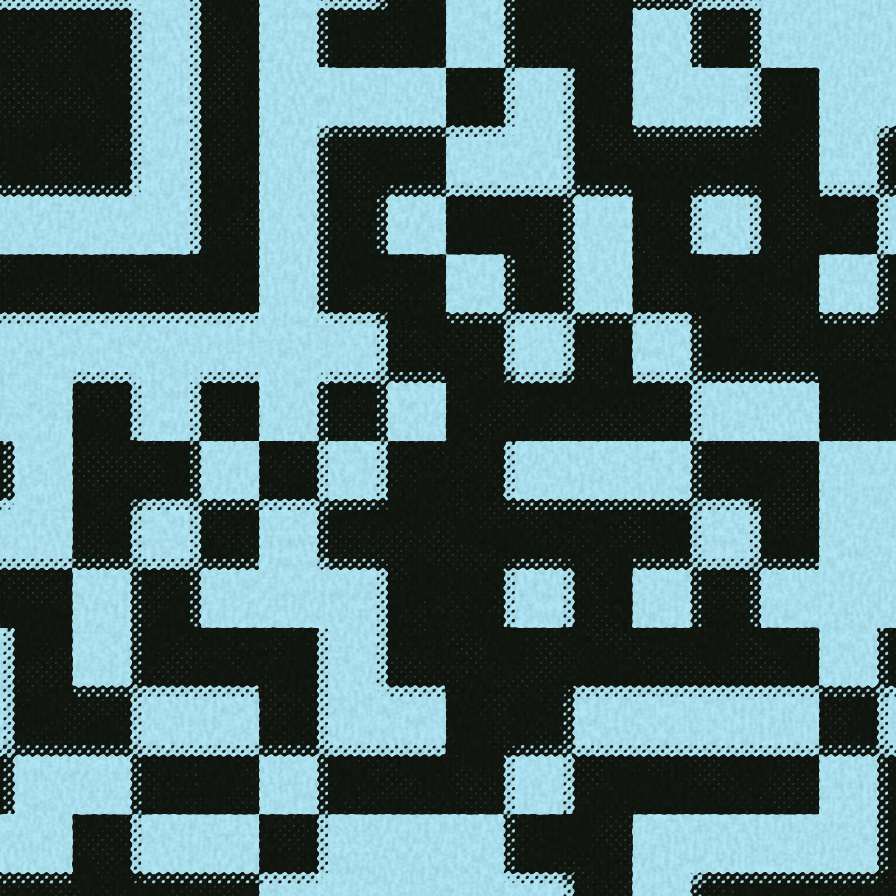
This pattern is drawn by a three.js fragment shader. Its source:

```glsl
// Coarse black and pale blue module code, halftone-printed on grainy paper.
varying vec2 vUv;

const float CELL = 0.06944;                // side of one module
const vec2 ORIGIN = vec2(0.0810, 0.0911);  // corner of module (0, 0)
const float SCAN = 3.0 / 16.0;             // scan pixel, in modules
const float SCREEN = 96.0;                 // halftone periods per canvas
const vec2 FINDER = vec2(-1.0, 11.0);      // centre of the nested square
const float TAU = 6.2831853;

const vec3 INK = vec3(0.055, 0.075, 0.047);
const vec3 INK_WORN = vec3(0.21, 0.26, 0.25);
const vec3 PAPER = vec3(0.68, 0.89, 0.95);
const vec3 PAPER_SHADE = vec3(0.59, 0.78, 0.82);

float hash(vec2 p) {
  vec3 q = fract(vec3(p.xyx) * 0.1031);
  q += dot(q, q.yzx + 33.33);
  return fract((q.x + q.y) * q.z);
}

vec2 gradientAt(vec2 p) {
  float angle = TAU * hash(p + 17.0);
  return vec2(cos(angle), sin(angle));
}

// Gradient noise, roughly -0.7 to 0.7
float noise(vec2 p) {
  vec2 i = floor(p);
  vec2 f = p - i;
  vec2 w = f * f * f * (f * (f * 6.0 - 15.0) + 10.0);
  vec2 e = vec2(1.0, 0.0);
  float a = dot(gradientAt(i), f);
  float b = dot(gradientAt(i + e.xy), f - e.xy);
  float c = dot(gradientAt(i + e.yx), f - e.yx);
  float d = dot(gradientAt(i + e.xx), f - e.xx);
  return mix(mix(a, b, w.x), mix(c, d, w.x), w.y);
}

// 1 for a dark module: nested square in the corner, random elsewhere
float module(vec2 id) {
  vec2 d = abs(id - FINDER);
  float ring = max(d.x, d.y);
  if (ring < 4.5) return (ring < 1.5 || abs(ring - 3.0) < 0.5) ? 1.0 : 0.0;
  return step(hash(id + 71.0), 0.53);
}

// Mean darkness of the modules covered by one scan pixel
float scanPixel(vec2 index) {
  vec2 low = index * SCAN + 0.0001;
  vec2 id = floor(low);
  vec2 cover = clamp((low + SCAN - id - 1.0) / SCAN, 0.0, 1.0);
  float bottom = mix(module(id), module(id + vec2(1.0, 0.0)), cover.x);
  float top = mix(module(id + vec2(0.0, 1.0)), module(id + 1.0), cover.x);
  return mix(bottom, top, cover.y);
}

// Scan pixels joined by narrow soft borders
float scanTone(vec2 p) {
  vec2 q = (p - ORIGIN) / (CELL * SCAN) - 0.5;
  vec2 i = floor(q);
  vec2 w = smoothstep(0.34, 0.66, q - i);
  float bottom = mix(scanPixel(i), scanPixel(i + vec2(1.0, 0.0)), w.x);
  float top = mix(scanPixel(i + vec2(0.0, 1.0)), scanPixel(i + 1.0), w.x);
  return mix(bottom, top, w.y);
}

// Diagonal dot screen from 0 to 1, dots stretched along the rising diagonal
float dotScreen(vec2 p) {
  vec2 a = p * SCREEN * TAU;
  return 0.5 + 0.29 * cos(a.x - a.y) + 0.21 * cos(a.x + a.y);
}

vec3 paperColor(vec2 p) {
  float fibre = noise(p * vec2(190.0, 85.0));
  float grain = noise(p * 243.0 + 40.0);
  float shade = 0.2 + 0.55 * fibre + 0.5 * grain;
  return mix(PAPER, PAPER_SHADE, clamp(shade, -0.1, 1.0));
}

vec3 inkColor(vec2 p, float threshold) {
  float patchy = smoothstep(-0.3, 0.5, noise(p * 22.0) + 0.6 * noise(p * 130.0));
  float pinhole = smoothstep(0.78, 1.0, threshold) * patchy;
  float mottle = 0.05 + 0.14 * noise(p * vec2(210.0, 120.0));
  return mix(INK, INK_WORN, clamp(0.75 * pinhole + mottle, -0.1, 1.0));
}

void main() {
  // Slight waver of the printed edges
  vec2 p = vUv + 0.0006 * vec2(noise(vUv * 90.0), noise(vUv * 90.0 + 50.0));
  float threshold = dotScreen(p);
  float tone = scanTone(p);

  // Screen the tone into ink dots, keeping solids solid
  float ink = smoothstep(-0.15, 0.15, tone - mix(0.16, 0.84, threshold));
  vec3 color = mix(paperColor(vUv), inkColor(vUv, threshold), ink);
  gl_FragColor = vec4(color, 1.0);
}
```
